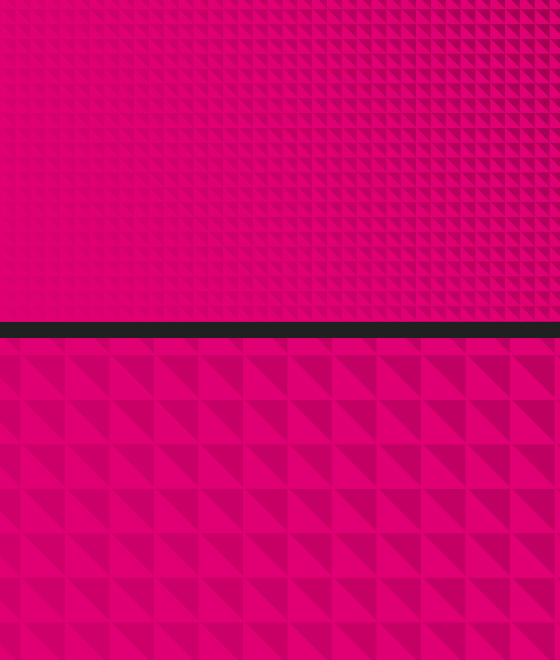
Top, the full canvas; bottom, a detail of the centre.
Reproduce this pattern procedurally as a Shadertoy shader.

```glsl
// Magenta grid of split squares whose shaded halves deepen toward the upper right.

const float TILES_ACROSS = 37.74;             // repeats over the canvas width
const vec2  GRID_OFFSET  = vec2(0.06, 0.60);  // first seam, in tiles from the top left
const float SEAM_WIDTH   = 0.045;             // bright gap between tiles, in tiles
const vec3  BRIGHT       = vec3(0.88, 0.0, 0.45);

// Strength of the shading and how it grows over the canvas
const float SHADE_BASE   = 0.03;
const float SHADE_RIGHT  = 0.14;
const float SHADE_UP     = 0.03;
const float SHADE_CORNER = 0.10;
const float SHADE_CURVE  = 1.5;

// Signed distance to the upper right half of a unit tile, y pointing down
float halfTileDistance(vec2 p) {
    vec2 edge = abs(p - 0.5) - 0.5 * (1.0 - SEAM_WIDTH);
    float diagonal = (p.y - p.x) * 0.70710678;
    return max(diagonal, max(edge.x, edge.y));
}

// Fraction of light removed at a canvas position, with both axes from 0 to 1
float shadeAmount(vec2 uv) {
    float right = pow(clamp(uv.x, 0.0, 1.0), SHADE_CURVE);
    return SHADE_BASE + SHADE_RIGHT * right + SHADE_UP * uv.y
         + SHADE_CORNER * right * uv.y;
}

void mainImage(out vec4 fragColor, in vec2 fragCoord) {
    float tilesPerPixel = TILES_ACROSS / iResolution.x;
    vec2 fromTopLeft = vec2(fragCoord.x, iResolution.y - fragCoord.y);
    vec2 grid = fromTopLeft * tilesPerPixel - GRID_OFFSET;
    vec2 cell = floor(grid);

    // Each tile takes one even shade, sampled at its centre
    vec2 centre = (cell + 0.5 + GRID_OFFSET) / tilesPerPixel / iResolution.xy;
    float shade = shadeAmount(clamp(vec2(centre.x, 1.0 - centre.y), 0.0, 1.0));

    // Antialiased coverage of the shaded half
    float distanceInPixels = halfTileDistance(grid - cell) / tilesPerPixel;
    float coverage = clamp(0.5 - distanceInPixels, 0.0, 1.0);

    fragColor = vec4(BRIGHT * (1.0 - shade * coverage), 1.0);
}
```
